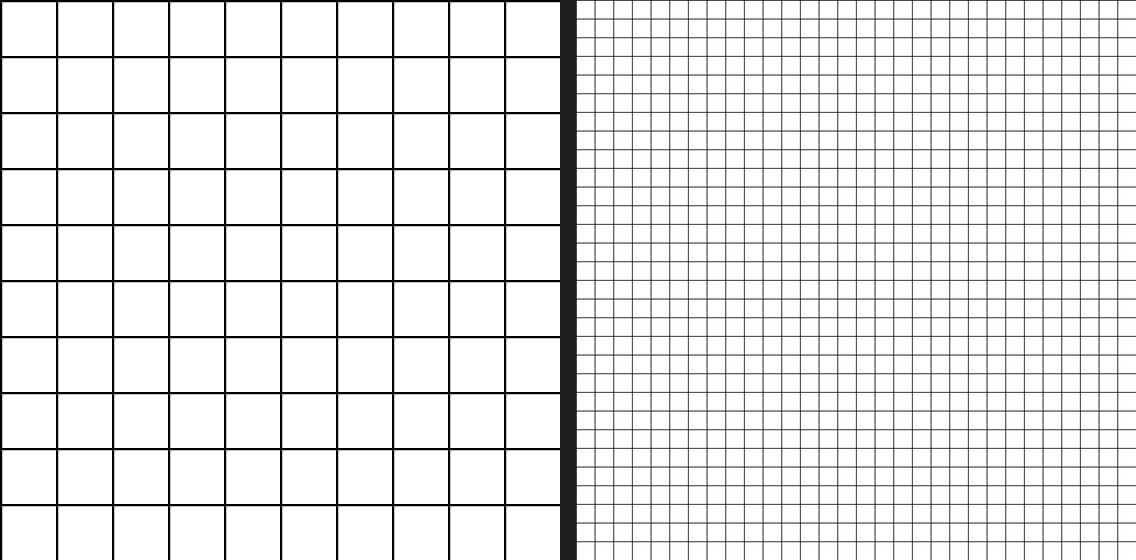
Left: one tile. Right: repeated 3 by 3.
Write a Shadertoy shader that draws this pattern.

```glsl
// Coverage of the ruled lines along each axis, p in cells
vec2 lineCoverage(vec2 p, float width, vec2 pixel) {
    // Each line lies just inside the left and top edge of its cell
    vec2 toCentre = p + vec2(-0.5, 0.5) * width;
    vec2 dist = abs(fract(toCentre + 0.5) - 0.5);
    return clamp((0.5 * width - dist) / pixel + 0.5, 0.0, 1.0);
}

void mainImage(out vec4 fragColor, in vec2 fragCoord) {
    const float cells = 10.0;
    vec2 p = cells * fragCoord / iResolution.xy;
    vec2 pixel = cells / iResolution.xy;

    // Black grid on white paper
    vec2 ruled = lineCoverage(p, 0.04, pixel);
    float ink = max(ruled.x, ruled.y);
    fragColor = vec4(mix(vec3(1.0), vec3(0.0), ink), 1.0);
}
```
